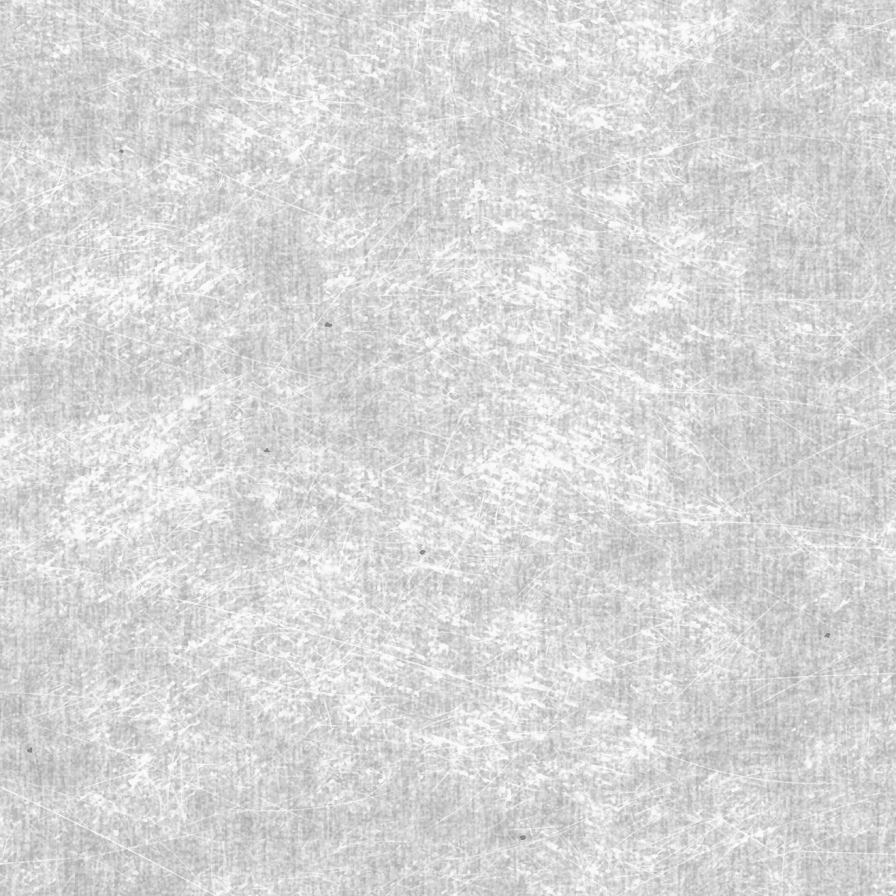
This texture is drawn by a Shadertoy shader. Its source:

```glsl
// Pale grey worn sheet: woven grain, cloudy scuffs and a web of fine white scratches.

const float BASE_TONE      = 0.813;
const float WHITE_TONE     = 0.99;
const float SPECK_TONE     = 0.45;
const float CLOUD_CONTRAST = 0.15;
const float WARP_CONTRAST  = 0.12;   // vertical threads
const float WEFT_CONTRAST  = 0.07;   // horizontal threads
const float GRAIN_CONTRAST = 0.15;
const float SCUFF_START    = 0.58;
const float SCUFF_FULL     = 0.90;
const float SCUFF_GATHER   = 1.0;    // how strongly wear follows the clouds
const int   SCRATCH_LAYERS = 10;
const int   SCRATCHES_PER_CELL = 2;
const float SCRATCH_SCALE  = 3.0;    // cells across for the longest scratches
const float SCRATCH_SHRINK = 1.36;   // cell count ratio between layers
const float SCRATCH_WIDTH  = 0.0008; // half width
const float SPECK_CELLS    = 9.0;
const float SPECK_CHANCE   = 0.07;

vec3 hash3(vec2 cell, float seed) {
    vec3 p = fract(vec3(cell, seed) * vec3(0.1031, 0.1030, 0.0973));
    p += dot(p, p.yxz + 33.33);
    return fract((p.xxy + p.yxx) * p.zyx);
}

mat2 rotation(float a) {
    float c = cos(a), s = sin(a);
    return mat2(c, -s, s, c);
}

// Smooth cellular noise: random cell values blended by distance to jittered points.
float cellNoise(vec2 p, float seed) {
    vec2 home = floor(p);
    float total = 0.0, weights = 0.0;
    for (int y = -1; y <= 1; y++)
    for (int x = -1; x <= 1; x++) {
        vec2 cell = home + vec2(x, y);
        vec3 h = hash3(cell, seed);
        vec2 d = p - cell - h.xy;
        float w = exp(-4.0 * dot(d, d));
        total += w * h.z;
        weights += w;
    }
    return total / weights;
}

float clouds(vec2 uv) {
    float sum = 0.0, amp = 1.0, total = 0.0;
    vec2 p = uv * vec2(5.0, 7.0);
    for (int i = 0; i < 5; i++) {
        sum += amp * cellNoise(p, float(i) + 1.0);
        total += amp;
        p = rotation(0.25) * p * 2.1 + 7.3;
        amp *= 0.9;
    }
    return sum / total;
}

// Ragged white wear, stroked in one of two directions per region.
float scuffs(vec2 uv, float cloud) {
    float rising  = cellNoise(rotation(0.6) * uv * vec2(45.0, 270.0), 11.0);
    float falling = cellNoise(rotation(-0.4) * uv * vec2(45.0, 270.0), 12.0);
    float region  = smoothstep(0.35, 0.65, cellNoise(uv * 5.0, 13.0));
    float flecks  = cellNoise(uv * 300.0, 14.0);
    float wear = 0.5 * mix(rising, falling, region) + 0.5 * flecks;
    return smoothstep(SCUFF_START, SCUFF_FULL, wear + SCUFF_GATHER * (cloud - 0.5));
}

// Slightly bent scratches in each cell; neighbouring cells share a direction.
float scratchLayer(vec2 uv, float cells, float seed, float pixel) {
    vec2 p = uv * cells, home = floor(p);
    float clear = 1.0;
    for (int y = -1; y <= 1; y++)
    for (int x = -1; x <= 1; x++) {
        vec2 cell = home + vec2(x, y);
        vec3 bundle = hash3(floor(cell / 3.0), seed + 90.0);
        for (int k = 0; k < SCRATCHES_PER_CELL; k++) {
            vec3 place = hash3(cell, seed + 200.0 * float(k));
            vec3 shape = hash3(cell, seed + 50.0 + 200.0 * float(k));
            float angle = (bundle.x + bundle.y - 1.0) * 1.6 + (shape.x - 0.5) * 0.7;
            vec2 q = rotation(angle) * (p - cell - place.xy);
            q.y += (bundle.z - 0.5) * 0.4 * q.x * q.x;
            float reach = mix(0.35, 0.9, shape.y);
            float line = clamp((SCRATCH_WIDTH - abs(q.y) / cells) / pixel + 0.5, 0.0, 1.0);
            line *= 1.0 - smoothstep(0.45 * reach, reach, abs(q.x));
            clear *= 1.0 - line * shape.z * sqrt(shape.z);
        }
    }
    return 1.0 - clear;
}

float specks(vec2 uv, float grain, float pixel) {
    vec2 p = uv * SPECK_CELLS, cell = floor(p);
    vec3 h = hash3(cell, 31.0);
    vec2 d = (p - cell - mix(vec2(0.2), vec2(0.8), h.xy)) / SPECK_CELLS;
    float radius = 0.0006 + 0.004 * grain;
    float spot = 1.0 - smoothstep(radius - pixel, radius + pixel, length(d * vec2(0.8, 1.2)));
    return spot * step(h.z, SPECK_CHANCE);
}

void mainImage(out vec4 fragColor, in vec2 fragCoord) {
    vec2 uv = fragCoord / iResolution.y;
    float pixel = 1.0 / iResolution.y;

    // Cloudy ground with woven grain
    float cloud = clouds(uv);
    float warp  = cellNoise(uv * vec2(370.0, 50.0), 21.0);
    float weft  = cellNoise(uv * vec2(55.0, 330.0), 22.0);
    float grain = cellNoise(uv * 420.0, 23.0);
    float tone = BASE_TONE + CLOUD_CONTRAST * (cloud - 0.5)
               + WARP_CONTRAST * (warp - 0.5) + WEFT_CONTRAST * (weft - 0.5)
               + GRAIN_CONTRAST * (grain - 0.5);

    // White wear: short scratches gather where the clouds are bright
    float clear = 1.0 - 0.9 * scuffs(uv, cloud);
    float cells = SCRATCH_SCALE;
    for (int i = 0; i < SCRATCH_LAYERS; i++) {
        float gather = mix(1.0, smoothstep(0.35, 0.62, cloud), float(i) / float(SCRATCH_LAYERS));
        float line = scratchLayer(uv + 0.37 * float(i), cells, 40.0 + float(i), pixel);
        clear *= 1.0 - line * gather * mix(0.5, 1.0, grain);
        cells *= SCRATCH_SHRINK;
    }
    tone = mix(WHITE_TONE, tone, clear);

    // Rare dark specks
    tone = mix(tone, SPECK_TONE, 0.8 * specks(uv, grain, pixel));
    fragColor = vec4(vec3(clamp(tone, 0.0, 1.0)), 1.0);
}
```
